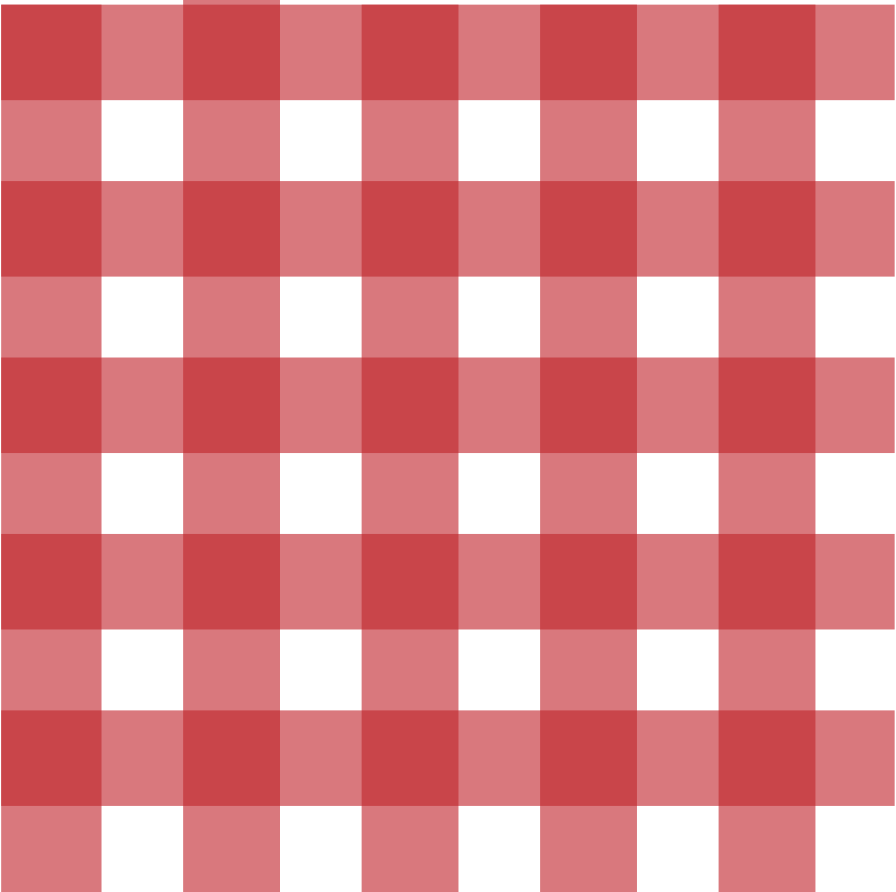
A Shadertoy shader for this pattern:

```glsl
// Red gingham: five translucent bands across and five down on white cloth.

// Smoothed coverage of the interval from start to end, one pixel wide at its edges
float band(float x, float start, float end, float pixel) {
    return clamp((x - start) / pixel + 0.5, 0.0, 1.0)
         - clamp((x - end) / pixel + 0.5, 0.0, 1.0);
}

void mainImage(out vec4 fragColor, in vec2 fragCoord) {
    vec2 pixel = 1.0 / iResolution.xy;
    vec2 pos = fragCoord * pixel;
    pos.y = 1.0 - pos.y; // measure down from the top hem

    float warp = 0.0;
    float weft = 0.0;
    for (int i = 0; i < 5; i++) {
        float n = float(i);

        // Upright bands: the first is slightly wider, the second overshoots the hem
        float left = i == 0 ? 0.0013 : 0.0052 + 0.1992 * n;
        float top = i == 1 ? -0.01 : 0.0052;
        warp += band(pos.x, left, 0.1133 + 0.1992 * n, pixel.x)
              * band(pos.y, top, 1.01, pixel.y);

        // Level bands stop just short of the side edges
        float upper = 0.0052 + 0.1978 * n;
        weft += band(pos.y, upper, upper + 0.1071, pixel.y);
    }
    weft *= band(pos.x, 0.0013, 0.9985, pixel.x);

    // One layer gives pink, two overlapping layers give deep red
    vec3 pink = vec3(0.85, 0.47, 0.49);
    vec3 red = vec3(0.79, 0.27, 0.29);
    vec3 color = mix(mix(vec3(1.0), pink, warp), mix(pink, red, warp), weft);
    fragColor = vec4(color, 1.0);
}
```
